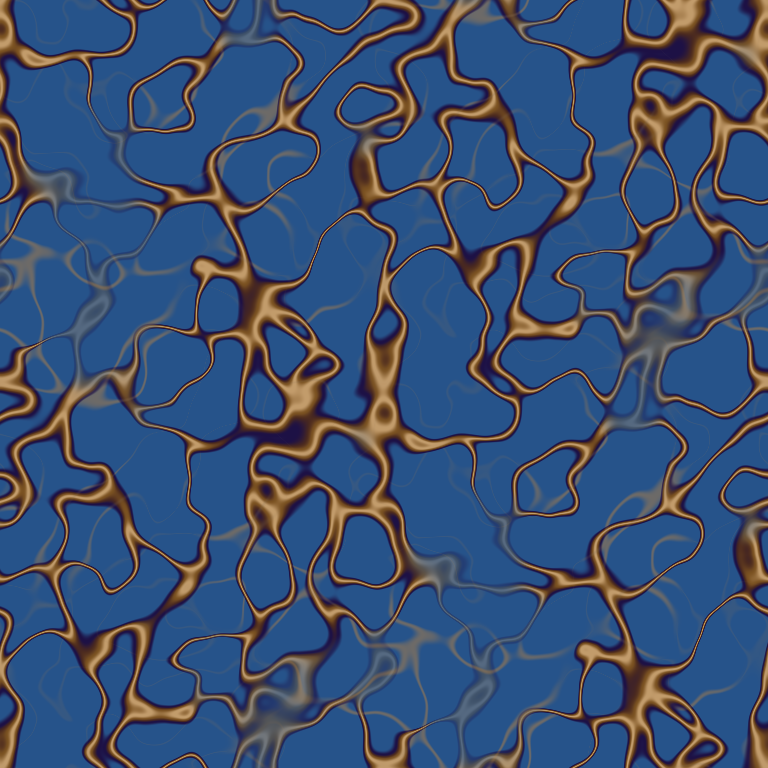
Write a three.js fragment shader that draws this pattern.

```glsl
// Golden veins with dark rims on blue, over a fainter web of grey veins.
// Each web is the zero line of a product of two noises, so strands swell where
// they cross; the noise repeats on a diagonal lattice of half the canvas.

#define COARSE_CELLS 6.0   // noise cells across the canvas, must be even
#define FINE_CELLS 8.0
#define DETAIL 0.28        // share of the second octave
#define VEIN_WIDTH 0.205   // outer rim of a golden vein, in field units
#define GREY_WIDTH 0.15
#define GREY_OPACITY 0.72
#define HAIR_OPACITY 0.14
#define JUNCTION_BREAK 0.10
#define LEAN 0.25          // how strongly strands follow the grain
#define GRAIN vec2(0.6, 0.8)

varying vec2 vUv;

const vec3 BLUE = vec3(0.15, 0.325, 0.54);
const vec3 PURPLE = vec3(0.115, 0.065, 0.27);
const vec3 DARK_BROWN = vec3(0.29, 0.16, 0.12);
const vec3 BROWN = vec3(0.48, 0.32, 0.13);
const vec3 TAN = vec3(0.76, 0.61, 0.42);
const vec3 GREY = vec3(0.50, 0.44, 0.37);

float hash(vec2 p) {
  return fract(sin(dot(p, vec2(127.1, 311.7))) * 43758.5453);
}

// Wraps a cell so that the lattice repeats half a canvas along both diagonals.
vec2 wrapCell(vec2 cell, float cells) {
  float halfCells = 0.5 * cells;
  cell -= halfCells * floor((cell.y + 0.5) / halfCells);
  cell.x = floor(mod(cell.x + 0.5, cells));
  return cell;
}

// Contribution of one lattice corner, its slope weakened along the grain.
float corner(vec2 cell, vec2 offset, float cells, float seed) {
  float angle = 6.2832 * hash(wrapCell(cell, cells) + seed * 17.3);
  vec2 slope = vec2(cos(angle), sin(angle));
  slope -= LEAN * dot(slope, GRAIN) * GRAIN;
  return dot(slope, offset);
}

float gradientNoise(vec2 uv, float cells, float seed) {
  vec2 p = uv * cells;
  vec2 c = floor(p);
  vec2 f = p - c;
  vec2 u = f * f * f * (f * (f * 6.0 - 15.0) + 10.0);
  vec2 e = vec2(1.0, 0.0);
  float low = mix(corner(c, f, cells, seed),
                  corner(c + e.xy, f - e.xy, cells, seed), u.x);
  float high = mix(corner(c + e.yx, f - e.yx, cells, seed),
                   corner(c + e.xx, f - e.xx, cells, seed), u.x);
  return mix(low, high, u.y);
}

// Two octaves at about unit spread, with the peaks flattened.
float field(vec2 uv, float cells, float seed) {
  float n = gradientNoise(uv, cells, seed)
          + DETAIL * gradientNoise(uv, 2.0 * cells + 2.0, seed + 5.0);
  n *= 5.2;
  return n / sqrt(1.0 + 0.4 * n * n);
}

// Distance-like value of a web: zero along the middle of its strands.
float web(vec2 uv, float seed) {
  float f = field(uv, COARSE_CELLS, seed) * field(uv, FINE_CELLS, seed + 1.0);
  return abs(f + JUNCTION_BREAK * field(uv, FINE_CELLS, seed + 2.0));
}

// Cross-section of a golden vein, from the bright core out to the ground.
vec3 veinColor(float d, vec3 ground) {
  vec3 color = mix(TAN, BROWN, smoothstep(0.03, 0.31, d));
  color = mix(color, DARK_BROWN, smoothstep(0.28, 0.50, d));
  color = mix(color, PURPLE, smoothstep(0.45, 0.66, d));
  return mix(color, ground, smoothstep(0.68, 1.05, d));
}

void main() {
  // Grey web, strong in patches and hair-thin elsewhere
  float greyWeb = web(vUv, 11.0);
  float patches = smoothstep(-0.1, 0.8, field(vUv, 4.0, 23.0));
  float strand = 1.0 - smoothstep(0.0, GREY_WIDTH, greyWeb);
  float hair = HAIR_OPACITY * (1.0 - smoothstep(0.0, 0.04, greyWeb));
  float grey = max(GREY_OPACITY * patches * strand, hair);

  // Golden web on top, faded in some regions and veiled by strong grey
  vec3 ground = mix(BLUE, GREY, grey);
  vec3 gold = veinColor(web(vUv, 2.0) / VEIN_WIDTH, ground);
  float presence = mix(0.3, 1.0, smoothstep(-1.1, -0.6, field(vUv, 4.0, 31.0)));
  vec3 color = mix(ground, gold, presence);
  color = mix(color, GREY, 0.35 * grey);

  gl_FragColor = vec4(color, 1.0);
}
```
